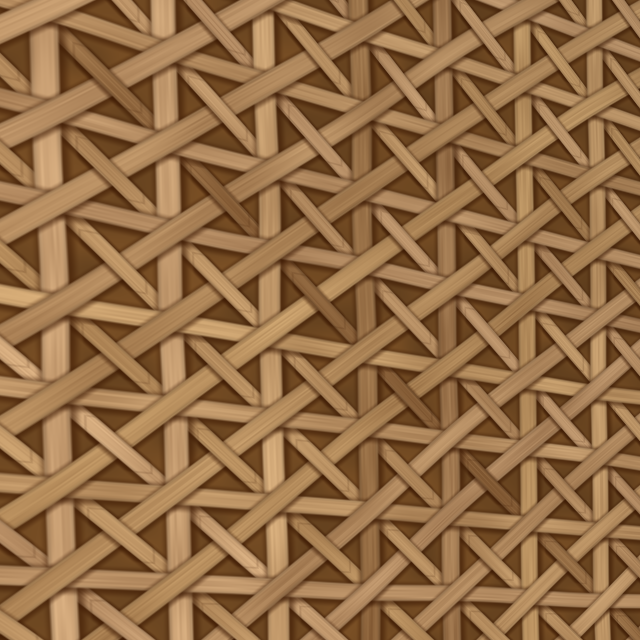
Write a WebGL 1 fragment shader that draws this texture.

```glsl
precision highp float;
uniform vec2 u_resolution;

const vec3 HOLE = vec3(0.43, 0.28, 0.13);
const vec3 SHADOW = vec3(0.24, 0.10, 0.01);
const vec3 CANE_DARK = vec3(0.50, 0.34, 0.20);
const vec3 CANE_LIGHT = vec3(0.83, 0.67, 0.49);

float hash(vec2 p) {
  return fract(sin(dot(p, vec2(12.99, 78.23))) * 4375.85);
}

float noise(vec2 p) {
  vec2 cell = floor(p);
  vec2 f = fract(p);
  f = f * f * (3.0 - 2.0 * f);
  float low = mix(hash(cell), hash(cell + vec2(1.0, 0.0)), f.x);
  float high = mix(hash(cell + vec2(0.0, 1.0)), hash(cell + 1.0), f.x);
  return mix(low, high, f.y);
}

// Perspective: canvas position (y down) to weave cells
vec2 weaveCoords(vec2 p) {
  float x = p.x - 0.034 * (1.0 - 0.7 * p.x) * (p.y - 0.5);
  float u = -0.42 + x * (4.678 + 2.34 * x);
  float v = (p.y - 0.001 - 0.2976 * p.x) / (0.150 - 0.0432 * p.x);
  return vec2(u, v);
}

// One strand of cane with grain, stains and rounded edges
vec3 caneColor(float across, float along, float halfWidth, float tone, float seed) {
  float grain = noise(vec2(along * 1.6 + seed * 7.3, across * 45.0 + seed * 3.1));
  float stain = noise(vec2(along * 1.3 + seed * 5.7, across * 4.0 + seed));
  float level = tone + 0.24 * (grain - 0.5) + 0.36 * (stain - 0.5);
  vec3 cane = mix(CANE_DARK, CANE_LIGHT, clamp(level, 0.0, 1.08));
  float edge = abs(across) / halfWidth;
  cane *= 1.0 - 0.14 * smoothstep(0.55, 1.0, edge);
  cane.b *= 0.93 + 0.09 * hash(vec2(seed, 4.0));
  return cane;
}

// Lays a strand and its soft shadow over the layer below
vec3 layStrand(vec3 under, float across, float along, float halfWidth,
               float tone, float seed, float visible) {
  float dist = abs(across);
  float shade = 1.0 - smoothstep(halfWidth - 0.01, halfWidth + 0.085, abs(across - 0.02));
  float cover = 1.0 - smoothstep(halfWidth - 0.016, halfWidth + 0.016, dist);
  vec3 shaded = mix(under, SHADOW, 0.58 * shade * visible);
  vec3 cane = caneColor(across, along, halfWidth, tone, seed);
  return mix(shaded, cane, cover * visible);
}

// Distance from the nearest strand, with a small random offset and sway
float strandOffset(float coord, float along, float seed, float looseness) {
  float shift = hash(vec2(seed, 2.0)) - 0.5;
  float sway = noise(vec2(along * 0.7, seed * 3.7)) - 0.5;
  return coord - floor(coord + 0.5) + looseness * (shift + sway);
}

void main() {
  vec2 p = gl_FragCoord.xy / u_resolution;
  p.y = 1.0 - p.y;
  vec2 w = weaveCoords(p);
  float rising = w.x + w.y;
  float falling = w.y - w.x;

  // Strand numbers, kept distinct between the four directions
  vec4 index = floor(vec4(w, rising, falling) + 0.5);
  vec4 seed = index + vec4(11.0, 37.0, 61.0, 97.0);

  float acrossV = strandOffset(w.x, w.y, seed.x, 0.04);
  float acrossH = strandOffset(w.y, w.x, seed.y, 0.07);
  float acrossR = strandOffset(rising, w.x, seed.z, 0.14);
  float acrossF = strandOffset(falling, w.x, seed.w, 0.10);

  // Brown strands among the pale ones
  float brownV = 1.0 - smoothstep(0.4, 1.4, abs(index.x - 3.4));
  float brownF = 1.0 - step(0.5, abs(index.w));
  float toneV = 0.82 - 0.50 * brownV - 0.08 * hash(vec2(seed.x, 1.0));
  float toneH = 0.58 + 0.20 * hash(vec2(seed.y, 1.0));
  float toneR = 0.55 + 0.20 * hash(vec2(seed.z, 1.0));
  float toneF = 0.60 + 0.20 * hash(vec2(seed.w, 1.0)) - 0.48 * brownF;

  // Backing seen through the holes
  vec3 color = HOLE * (0.88 + 0.24 * noise(w * 3.0));

  // Falling strands dive below each knot and rise at each cell centre
  vec2 fromCentre = abs(fract(w) - 0.5);
  float lifted = 1.0 - smoothstep(0.26, 0.30, max(fromCentre.x, fromCentre.y));
  color = layStrand(color, acrossF, w.x, 0.125, toneF, seed.w, 1.0);
  color = layStrand(color, acrossV, w.y, 0.112, toneV, seed.x, 1.0);
  color = layStrand(color, acrossH, w.x, 0.102, toneH, seed.y, 1.0);
  color = layStrand(color, acrossR, w.x, 0.150, toneR, seed.z, 1.0);
  color = layStrand(color, acrossF, w.x, 0.125, toneF, seed.w, lifted);

  // Light fades towards the upper right
  float light = 1.03 - 0.10 * p.x * (1.0 - 0.6 * p.y);
  gl_FragColor = vec4(color * light, 1.0);
}
```
